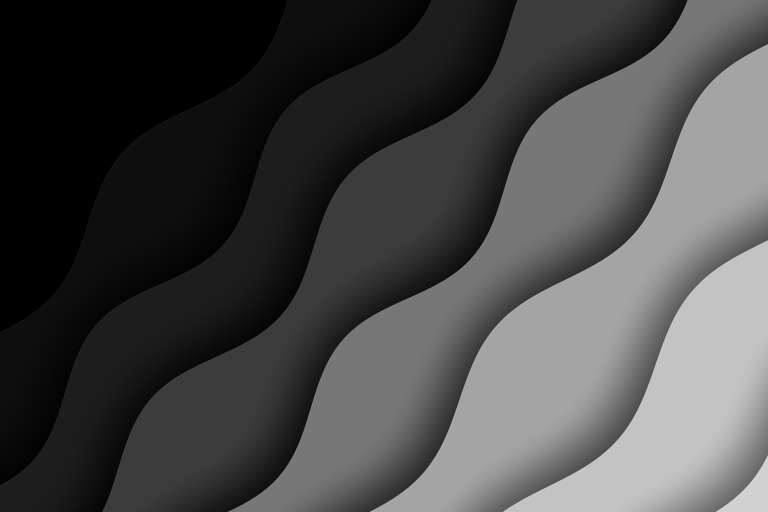
A Shadertoy shader for this background:

```glsl
// Overlapping wavy paper layers, black to pale grey, with soft shadows along a diagonal.

const int WAVES = 7;

// Lengths are fractions of the canvas height.
const vec2 ALONG = vec2(0.654, 0.757);    // direction the waves travel
const vec2 ACROSS = vec2(0.757, -0.654);  // direction the layers stack
const float AMPLITUDE = 0.0415;
const float DRIFT = 0.010;                // slight turn of every wave
const float SHADOW_REACH = 0.112;
const float SHADOW_OVERLAP = 0.05;
const float SHADOW_SMOOTHING = 0.75;      // flattening of the blurred wave
const float RIM_WIDTH = 0.003;
const float RIM_LIGHT = 0.035;

// Each wave: offset across, crest position along, wavelength.
const vec3 WAVE[WAVES] = vec3[WAVES](
    vec3(0.418, -0.070, 0.596),
    vec3(0.602,  0.205, 0.561),
    vec3(0.778,  0.182, 0.578),
    vec3(0.983, -0.064, 0.572),
    vec3(1.190,  0.152, 0.625),
    vec3(1.432,  0.457, 0.635),
    vec3(1.682,  0.551, 0.625));

const float TONE[WAVES + 1] = float[WAVES + 1](
    0.0, 0.055, 0.112, 0.235, 0.465, 0.645, 0.763, 0.82);

// Approximate signed distance to a wave, positive on its lower right side.
float waveDistance(vec2 q, vec3 wave, float amplitude) {
    float frequency = 6.28318 / wave.z;
    float phase = (q.x - wave.y) * frequency;
    float edge = wave.x + DRIFT * q.x - amplitude * cos(phase);
    float slope = DRIFT + amplitude * frequency * sin(phase);
    return (q.y - edge) * inversesqrt(1.0 + slope * slope);
}

void mainImage(out vec4 fragColor, in vec2 fragCoord) {
    // Rotated coordinates measured from the upper left corner
    float pixel = 1.0 / iResolution.y;
    vec2 p = fragCoord * pixel - vec2(0.0, 1.0);
    vec2 q = vec2(dot(p, ALONG), dot(p, ACROSS));

    float grey = TONE[0];
    for (int i = 0; i < WAVES; i++) {
        // Soft shadow cast on the layer beneath, weaker on pale layers
        float blurred = waveDistance(q, WAVE[i], AMPLITUDE * SHADOW_SMOOTHING);
        float shadow = smoothstep(-SHADOW_REACH, SHADOW_OVERLAP, blurred);
        grey *= 1.0 - (1.05 - 0.65 * TONE[i]) * shadow;

        // Next layer with a thin lit rim
        float d = waveDistance(q, WAVE[i], AMPLITUDE);
        float rim = RIM_LIGHT * (1.0 - smoothstep(0.0, RIM_WIDTH, d));
        float cover = smoothstep(-0.7 * pixel, 0.7 * pixel, d);
        grey = mix(max(grey, 0.0), TONE[i + 1] + rim, cover);
    }
    fragColor = vec4(vec3(grey), 1.0);
}
```
